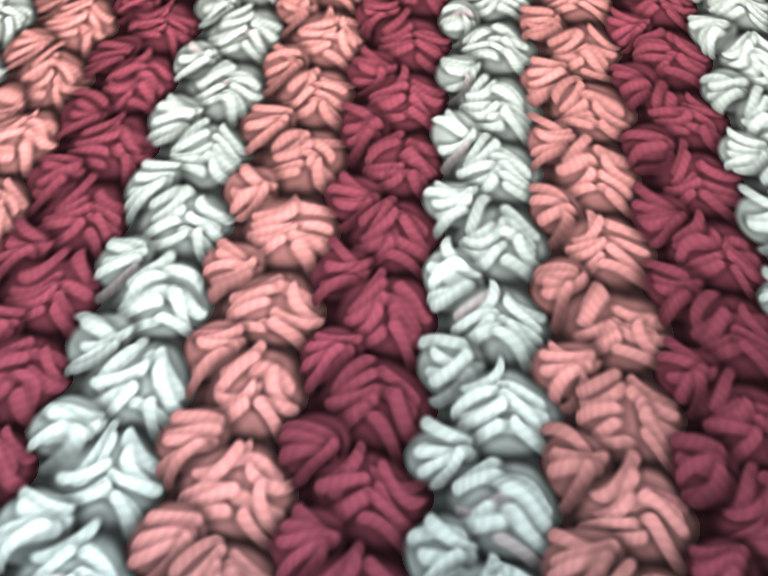
This texture is drawn by a WebGL 1 fragment shader. Its source:

```glsl
precision highp float;
uniform vec2 u_resolution;

// Yarn colours
const vec3 WHITE = vec3(0.93, 0.99, 0.97);
const vec3 PINK = vec3(0.97, 0.67, 0.66);
const vec3 ROSE = vec3(0.65, 0.33, 0.40);
// Perspective of the blanket
const float STRIPE_CENTRE = 0.632;
const float PERIOD_FAR = 0.315;
const float PERIOD_GROWTH = 0.24;
const float ROW_DENSITY = 10.0;
const float ROW_HORIZON = 0.89;
const float ROW_START = 0.925;
const float ROW_TILT = 0.09;
// Stitch geometry, in row heights
const vec2 CELL = vec2(1.4, 1.0);
const vec2 KNOB_CENTRE = vec2(-0.42, -0.25);
const vec2 KNOB_SIZE = vec2(0.44, 0.40);
const vec2 SHELL_CENTRE = vec2(0.19, 0.25);
const vec2 SHELL_SIZE = vec2(0.66, 0.53);
const float ZIGZAG = 0.15;
const float STRAND_HALF = 0.24;
const float STRAND_RADIUS = 0.105;
const float JITTER = 0.16;
const int KNOB_STRANDS = 5;
const int SHELL_STRANDS = 10;
// Shading
const float GAP_LIGHT = 0.52;
const float CLUMP_SHADOW = 0.42;
const float STRAND_SHADOW = 0.17;
const float TAU = 6.2832;

float hash(vec2 p) {
  vec3 a = fract(vec3(p.xyx) * 0.1031);
  a += dot(a, a.yzx + 33.33);
  return fract((a.x + a.y) * a.z);
}

float noise(vec2 p) {
  vec2 i = floor(p), f = fract(p);
  f = f * f * (3.0 - 2.0 * f);
  vec2 e = vec2(0.0, 1.0);
  return mix(mix(hash(i), hash(i + e.yx), f.x),
             mix(hash(i + e.xy), hash(i + e.yy), f.x), f.y);
}

vec3 yarnColour(float column) {
  float id = mod(column + 0.5, 3.0);
  return id < 1.0 ? WHITE : (id < 2.0 ? PINK : ROSE);
}

// Light on a rounded clump: q is the position in units of its size
float domeLight(vec2 q) {
  return 1.10 - 0.30 * min(dot(q, q), 1.6) - 0.10 * q.y;
}

// Soft mound of yarn under the strands
vec3 layMound(vec3 below, vec2 q, vec3 yarn) {
  float e = length(q);
  below *= 1.0 - CLUMP_SHADOW * smoothstep(1.3, 0.85, e);
  return mix(below, yarn * 0.80 * domeLight(q), smoothstep(1.0, 0.75, e));
}

// One bowed strand with contact shadow
vec3 layStrand(vec3 below, vec2 d, float angle, float bow, vec3 yarn, float softness) {
  vec2 along = vec2(cos(angle), sin(angle));
  vec2 across = vec2(-along.y, along.x);
  float s = dot(d, along);
  d += across * bow * (s * s - 0.03);
  float reach = clamp(dot(d, along), -STRAND_HALF, STRAND_HALF);
  vec2 normal = (d - along * reach) / STRAND_RADIUS;
  float dist = length(normal);
  float shade = 0.86 + 0.20 * (1.0 - min(dist * dist, 1.0)) - 0.08 * normal.y;
  shade += 0.025 * sin(s * 55.0 + dot(normal, across) * 2.6);
  below *= 1.0 - STRAND_SHADOW * smoothstep(1.8, 0.9, dist);
  return mix(below, yarn * shade, smoothstep(1.05, 1.05 - softness, dist));
}

// Knob fans out to the left, shell crosses over to the right
vec3 layClump(vec3 colour, vec2 p, vec2 cell, float shell, float softness) {
  vec2 size = mix(KNOB_SIZE, SHELL_SIZE, shell);
  vec2 d = p - cell * CELL - mix(KNOB_CENTRE, SHELL_CENTRE, shell);
  vec2 q = d / size;
  if (dot(q, q) > 3.5) return colour;
  vec2 seed = cell * 7.31 + vec2(101.0 + 31.0 * shell, 57.0);
  vec3 yarn = yarnColour(cell.x) * (0.94 + 0.14 * hash(seed));
  colour = layMound(colour, q, yarn);
  float count = mix(float(KNOB_STRANDS), float(SHELL_STRANDS), shell);
  for (int k = 0; k < SHELL_STRANDS; k++) {
    float n = float(k);
    if (n >= count) break;
    vec2 s = seed + vec2(n * 3.17, n * 1.73);
    vec3 rnd = vec3(hash(s), hash(s + 19.7), hash(s + 43.1)) - 0.5;
    float t = (n + 0.5) / count - 0.5;
    float odd = mod(n, 2.0);
    vec2 spot = vec2(shell * (odd - 0.5) * 0.52, t * 1.35 * size.y) + rnd.xy * JITTER;
    float angle = mix(-0.25 - t * 1.5, mix(-0.6, 0.55, odd) + t * 0.5, shell);
    vec3 tone = mix(yarn, ROSE, 0.25 * step(0.47, rnd.y)) * domeLight(q);
    colour = layStrand(colour, d - spot, angle + rnd.z * 0.8, rnd.x * 2.0, tone, softness);
  }
  return colour;
}

void main() {
  vec2 uv = gl_FragCoord.xy / u_resolution;
  float down = 1.0 - uv.y;

  // Stripes narrow and rows shorten with distance
  float stripe = 3.0 * (uv.x - STRIPE_CENTRE) / (PERIOD_FAR + PERIOD_GROWTH * down);
  float row = ROW_DENSITY * log((down + ROW_HORIZON) / ROW_START) - ROW_TILT * stripe;
  vec2 p = vec2(stripe * CELL.x, row - SHELL_CENTRE.y);
  p += 0.14 * (vec2(noise(p * 2.3 + 40.0), noise(p * 2.3 + 90.0)) - 0.5);
  vec2 home = floor(p / CELL + 0.5);
  float softness = mix(1.0, 0.65, smoothstep(0.0, 0.6, 0.5 * uv.x + down));

  // Zigzag ground, then clumps from far rows to near rows
  float column = floor((p.x - ZIGZAG * sin(TAU * p.y)) / CELL.x + 0.5);
  vec3 colour = yarnColour(column) * GAP_LIGHT;
  for (int j = -1; j <= 1; j++) {
    for (int i = -1; i <= 1; i++) {
      vec2 cell = home + vec2(float(i), float(j));
      colour = layClump(colour, p, cell, 0.0, softness);
      colour = layClump(colour, p, cell, 1.0, softness);
    }
  }

  // Warm far light, dim corners
  colour *= mix(vec3(0.97, 1.0, 1.02), vec3(1.06, 1.03, 1.0), uv.y);
  colour *= 1.0 - 0.20 * smoothstep(0.8, 1.8, uv.x + down);
  gl_FragColor = vec4(clamp(colour, 0.0, 1.0), 1.0);
}
```
